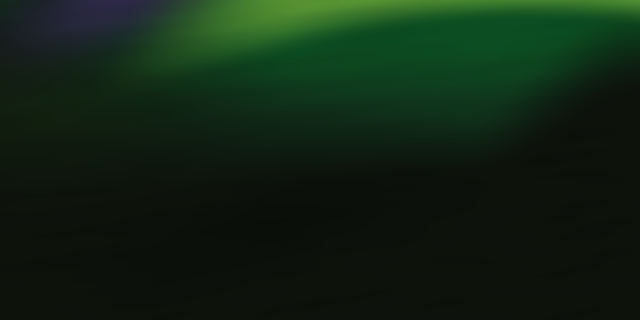
Write a Shadertoy shader that draws this background.

```glsl
// Soft aurora: a lime arc over a deep green veil, with a violet corner glow on near-black.
#define BASE    vec3(0.051, 0.070, 0.045)
#define EMERALD vec3(0.045, 0.300, 0.130)
#define TEAL    vec3(0.062, 0.205, 0.110)
#define LIME    vec3(0.350, 0.580, 0.200)
#define VIOLET  vec3(0.180, 0.160, 0.285)
#define OLIVE   vec3(0.070, 0.135, 0.060)
#define VIOLET_TILT 0.36
#define STREAK_SCALE vec2(3.0, 22.0)
#define STREAK_STRENGTH 0.07

// Soft elliptical glow, rotated by an angle; 1 at its centre.
float glow(vec2 p, vec2 centre, vec2 radius, float angle) {
    vec2 q = p - centre;
    float c = cos(angle), s = sin(angle);
    q = vec2(c * q.x - s * q.y, s * q.x + c * q.y) / radius;
    return exp(-dot(q, q));
}

// 1 above the edge, falling to 0 below it, as depth grows.
float above(float depth, float edge, float softness) {
    return 1.0 - smoothstep(edge - softness, edge + softness, depth);
}

// Random unit vector for a lattice cell.
vec2 gradient(vec2 cell) {
    float turn = fract(sin(dot(cell, vec2(127.1, 311.7))) * 43758.5) * 6.2832;
    return vec2(cos(turn), sin(turn));
}

// Gradient noise, about -0.7..0.7.
float noise(vec2 p) {
    vec2 i = floor(p), f = fract(p);
    vec2 u = f * f * f * (f * (f * 6.0 - 15.0) + 10.0);
    vec2 right = vec2(1.0, 0.0), up = vec2(0.0, 1.0);
    float low = mix(dot(gradient(i), f), dot(gradient(i + right), f - right), u.x);
    float high = mix(dot(gradient(i + up), f - up), dot(gradient(i + 1.0), f - 1.0), u.x);
    return mix(low, high, u.y);
}

void mainImage(out vec4 fragColor, in vec2 fragCoord) {
    // x runs 0..2 across, y is the depth below the top edge.
    vec2 uv = fragCoord / iResolution.xy;
    vec2 p = vec2(2.0 * uv.x, 1.0 - uv.y);

    // Dark ground with a faint shadow and an olive haze at the left.
    vec3 color = BASE * (1.0 - 0.16 * glow(p, vec2(0.85, 0.7), vec2(0.5, 0.12), 0.25));
    color = mix(color, OLIVE, 0.75 * glow(p, vec2(0.1, 0.33), vec2(0.55, 0.2), 0.1));

    // Green veil, whose lower edge climbs towards the right.
    float veilEdge = 0.37 + 0.045 * p.x - 0.31 * smoothstep(1.45, 2.0, p.x);
    float veilSoftness = mix(0.25, 0.13, smoothstep(0.5, 1.45, p.x));
    veilSoftness += 0.04 * smoothstep(1.5, 1.8, p.x);
    float veil = above(p.y, veilEdge, veilSoftness) * smoothstep(-0.05, 0.95, p.x);
    vec3 veilColor = mix(EMERALD, TEAL, smoothstep(0.1, 0.38, p.y));
    color = mix(color, veilColor, veil);

    // Corner glows behind the arc.
    color = mix(color, TEAL, 0.6 * glow(p, vec2(0.0, -0.02), vec2(0.12, 0.1), 0.0));
    color = mix(color, VIOLET, glow(p, vec2(0.4, -0.02), vec2(0.36, 0.125), VIOLET_TILT));

    // Lime arc, broad and soft at the left, thin along the top at the right.
    float fromCrest = 1.65 - p.x;
    float arcEdge = 0.015 + 0.14 * fromCrest * fromCrest;
    float arcSoftness = mix(0.1, 0.055, smoothstep(0.5, 1.5, p.x));
    float arc = above(p.y, arcEdge, arcSoftness);
    arc *= smoothstep(0.4, 0.98, p.x + 0.5 * p.y);
    color = mix(color, LIME, arc);

    // Faint streaks along the slant of the light.
    vec2 slanted = vec2(p.x, p.y + 0.12 * p.x);
    color *= 1.0 + STREAK_STRENGTH * noise(slanted * STREAK_SCALE);

    fragColor = vec4(color, 1.0);
}
```
